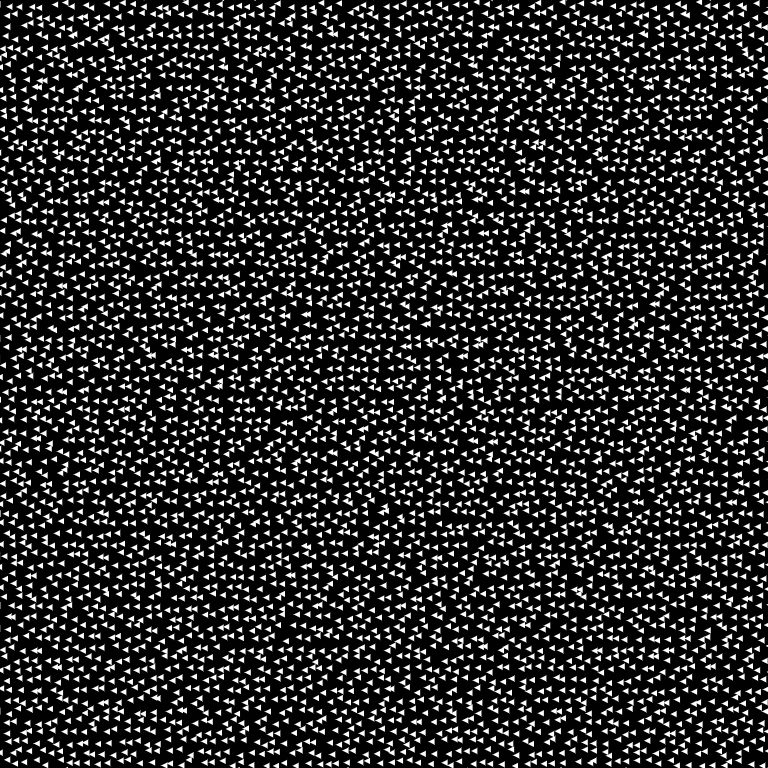
Give the GLSL for this pattern, as a Shadertoy shader.

```glsl
// Small white triangles pointing left, scattered evenly over black.
#define CELLS 74.0                  // triangles per canvas height
#define TRIANGLE_SIZE vec2(0.60)    // width and height, in cells
#define JITTER vec2(0.72, 0.64)     // range of random offset, in cells
#define ROW_STAGGER 0.5             // sideways shift of every other row
#define INK vec3(1.0)
#define GROUND vec3(0.005)

// Two random values in 0..1 for each cell
vec2 hash22(vec2 p) {
    vec3 q = fract(p.xyx * vec3(0.1031, 0.1030, 0.0973));
    q += dot(q, q.yzx + 33.33);
    return fract((q.xx + q.yz) * q.zy);
}

// Signed distance to a triangle with its tip on the left
float leftTriangle(vec2 p, vec2 size) {
    vec2 halfSize = 0.5 * size;
    vec2 slopeNormal = normalize(vec2(-halfSize.y, size.x));
    float slope = dot(vec2(p.x + halfSize.x, abs(p.y)), slopeNormal);
    return max(p.x - halfSize.x, slope);
}

// Distance to the nearest triangle of the staggered, jittered grid
float scatteredTriangles(vec2 p) {
    float nearest = 1e3;
    for (int j = -1; j <= 1; j++) {
        float row = floor(p.y) + float(j);
        float shift = ROW_STAGGER * mod(row, 2.0);
        for (int i = -1; i <= 1; i++) {
            vec2 cell = vec2(floor(p.x - shift) + float(i), row);
            vec2 offset = (hash22(cell + 17.0) - 0.5) * JITTER;
            vec2 center = cell + vec2(0.5 + shift, 0.5) + offset;
            nearest = min(nearest, leftTriangle(p - center, TRIANGLE_SIZE));
        }
    }
    return nearest;
}

void mainImage(out vec4 fragColor, in vec2 fragCoord) {
    float pixel = CELLS / iResolution.y;
    float dist = scatteredTriangles(fragCoord * pixel);

    // Edge softened over one pixel
    float coverage = clamp(0.5 - dist / pixel, 0.0, 1.0);
    fragColor = vec4(mix(GROUND, INK, coverage), 1.0);
}
```
